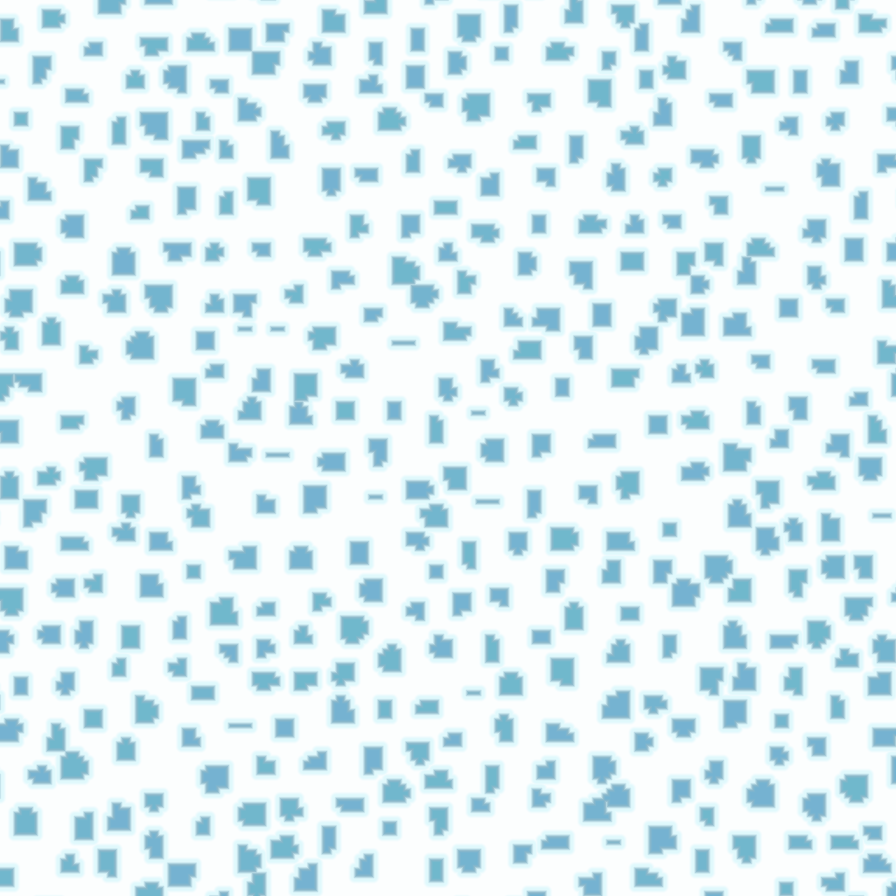
Write a WebGL 2 fragment shader that draws this pattern.

```glsl
#version 300 es
precision highp float;

uniform vec2 u_resolution;
out vec4 fragColor;

// Layout
const float TEXELS = 192.0;             // coarse raster steps across the canvas
const vec2  CELLS = vec2(18.0, 20.6);   // dots across and up
const float TILT = 0.2;                 // slant of the rows, radians
const float ROW_SHIFT = 0.25;
const float WARP_FREQ = 0.3;
const float WARP_AMOUNT = 0.7;
const float JITTER = 0.32;

// Dot shape, in texels
const float MIN_SIDE = 3.0;
const float SIDE_STEPS = 3.0;
const float NUB_CHANCE = 0.65;
const float SLIVER_CHANCE = 0.03;
const float EDGE = 0.42;
const float HALO_INNER = 0.6;
const float HALO_OUTER = 1.5;

// Colours
const vec3 PAPER = vec3(0.988, 0.995, 0.996);
const vec3 HALO = vec3(0.88, 0.975, 0.99);
const vec3 RIM = vec3(0.55, 0.72, 0.79);
const vec3 BLUE = vec3(0.46, 0.70, 0.82);
const vec3 TEAL = vec3(0.44, 0.72, 0.80);

vec2 hash2(vec2 p, float seed) {
    vec3 q = fract(p.xyx * vec3(0.1031, 0.1030, 0.0973) + seed * 0.137);
    q += dot(q, q.yzx + 33.33);
    return fract((q.xx + q.yz) * q.zy);
}

float cornerSlope(vec2 corner, vec2 offset, float seed) {
    float angle = 6.2832 * hash2(corner, seed).x;
    return dot(vec2(cos(angle), sin(angle)), offset);
}

float gradientNoise(vec2 p, float seed) {
    vec2 i = floor(p), f = p - i;
    vec2 u = f * f * f * (f * (f * 6.0 - 15.0) + 10.0);
    vec2 e = vec2(1.0, 0.0);
    float low = mix(cornerSlope(i, f, seed), cornerSlope(i + e, f - e, seed), u.x);
    float high = mix(cornerSlope(i + e.yx, f - e.yx, seed),
                     cornerSlope(i + 1.0, f - 1.0, seed), u.x);
    return mix(low, high, u.y);
}

// Signed distance to a box given by its lower corner and size
float boxDistance(vec2 p, vec2 corner, vec2 size) {
    vec2 q = abs(p - corner - 0.5 * size) - 0.5 * size;
    return length(max(q, 0.0)) + min(max(q.x, q.y), 0.0);
}

// Dot centre in lattice units: staggered, warped and jittered
vec2 dotCentre(vec2 cell) {
    vec2 warp = vec2(gradientNoise(cell * WARP_FREQ, 1.0),
                     gradientNoise(cell * WARP_FREQ, 2.0));
    float stagger = ROW_SHIFT * (2.0 * mod(cell.y, 2.0) - 1.0);
    return cell + 0.5 + vec2(stagger, 0.0) + WARP_AMOUNT * warp
         + JITTER * (hash2(cell, 3.0) - 0.5);
}

// Stepped dot: a block with optional nubs on a vertical and a horizontal side
float dotDistance(vec2 p, vec2 centre, vec2 cell) {
    vec2 size = MIN_SIDE + floor(SIDE_STEPS * hash2(cell, 4.0));
    vec2 chance = hash2(cell, 5.0);
    vec2 side = step(0.5, hash2(cell, 6.0));
    vec2 slide = hash2(cell, 7.0);
    bool sliver = hash2(cell, 8.0).x < SLIVER_CHANCE;
    if (sliver) size.y = 1.0;

    vec2 corner = floor(centre - 0.5 * size + 0.5);
    float d = boxDistance(p, corner, size);
    if (sliver) return d;

    vec2 nub = max(size - 2.0, 2.0);
    vec2 inset = floor(slide * (size - nub + 0.99));
    if (chance.x < NUB_CHANCE)
        d = min(d, boxDistance(p, corner + vec2(inset.x, -side.y), vec2(nub.x, size.y + 1.0)));
    if (chance.y < NUB_CHANCE)
        d = min(d, boxDistance(p, corner + vec2(-side.x, inset.y), vec2(size.x + 1.0, nub.y)));
    return d;
}

void main() {
    vec2 uv = gl_FragCoord.xy / min(u_resolution.x, u_resolution.y);
    vec2 p = uv * TEXELS;
    mat2 tilt = mat2(cos(TILT), sin(TILT), -sin(TILT), cos(TILT));
    vec2 home = floor((transpose(tilt) * uv) * CELLS);

    // Nearest dot among the neighbouring cells
    float nearest = 1e3;
    float tint = 0.0;
    for (int y = -1; y <= 1; y++) {
        for (int x = -1; x <= 1; x++) {
            vec2 cell = home + vec2(x, y);
            vec2 centre = tilt * (dotCentre(cell) / CELLS) * TEXELS;
            float d = dotDistance(p, centre, cell);
            if (d < nearest) {
                nearest = d;
                tint = hash2(cell, 9.0).x;
            }
        }
    }

    // Paper, pale halo, then soft-edged ink
    vec3 ink = mix(BLUE, TEAL, smoothstep(0.3, 0.9, tint));
    ink = mix(ink, RIM, smoothstep(-0.9, -0.2, nearest));
    vec3 color = mix(HALO, PAPER, smoothstep(HALO_INNER, HALO_OUTER, nearest));
    color = mix(ink, color, smoothstep(-EDGE, EDGE, nearest));
    fragColor = vec4(color, 1.0);
}
```
